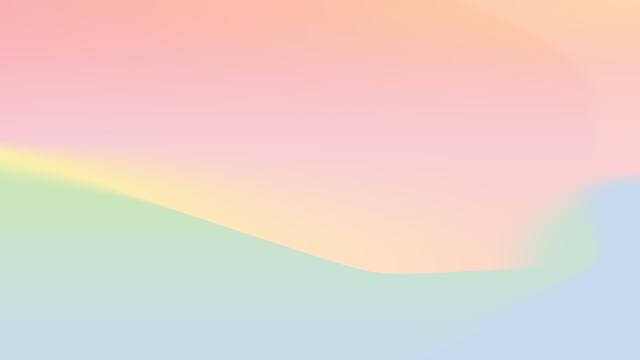
A Shadertoy shader for this background:

```glsl
#define CORAL    vec3(0.973, 0.695, 0.705)
#define ROSE     vec3(0.975, 0.728, 0.775)
#define PINK     vec3(0.973, 0.802, 0.848)
#define APRICOT  vec3(1.000, 0.835, 0.610)
#define YELLOW   vec3(0.986, 0.942, 0.670)
#define CREAM    vec3(0.992, 0.886, 0.760)
#define PEACH    vec3(0.988, 0.838, 0.785)
#define GREEN    vec3(0.800, 0.900, 0.725)
#define MINT     vec3(0.790, 0.888, 0.832)
#define ICE      vec3(0.776, 0.871, 0.912)
#define BLUE     vec3(0.773, 0.859, 0.941)
#define RIDGE_BEND 0.026

// Height of the hill: two slopes joined by a smooth maximum
float ridgeHeight(float x) {
    float shoulder = max(0.28 - x, 0.0);
    float fall = 0.577 - 0.59 * x - 0.6 * shoulder * shoulder;
    float rise = 0.1715 + 0.1 * x;
    return 0.5 * (fall + rise + length(vec2(fall - rise, RIDGE_BEND)));
}

vec3 skyColor(vec2 p) {
    // Pink band rising into coral
    vec3 upper = mix(PINK, ROSE, smoothstep(0.58, 0.85, p.y) * (1.0 - 0.35 * p.x));
    vec3 sky = mix(upper, CORAL, smoothstep(0.76, 1.0, p.y));

    // Warm light from the upper right corner
    vec2 corner = (vec2(1.0) - p) / vec2(0.55, 0.23);
    sky = mix(sky, APRICOT, exp(-1.4 * length(corner)));
    sky = mix(sky, APRICOT, 0.4 * p.x * smoothstep(0.78, 1.0, p.y));

    // Faint curved fold on the right
    float lift = max(p.y - 0.72, 0.0);
    float fold = 0.93 - 2.8 * lift * lift;
    sky = mix(sky, PEACH, 0.4 * smoothstep(-0.02, 0.02, p.x - fold)
                              * smoothstep(0.5, 0.68, p.y));

    // Yellow to peach glow above the hill, wider toward the right
    float spread = 0.045 + min(0.55 * p.x, 0.33);
    float start = 0.615 + 0.04 * p.x;
    float warmth = smoothstep(0.0, spread, start - p.y);
    vec3 glow = mix(YELLOW, CREAM, smoothstep(0.0, 0.55, p.x));
    glow = mix(glow, PEACH, smoothstep(0.5, 0.85, p.x));
    return mix(sky, glow, warmth);
}

vec3 groundColor(vec2 p) {
    vec3 ground = mix(ICE, MINT, smoothstep(0.0, 0.3, p.y));
    return mix(ground, GREEN, smoothstep(0.25, 0.5, p.y));
}

// Amount of blue: a soft diagonal below, a firmer edge above
float blueAmount(vec2 p) {
    float diagonal = 0.65 + 1.05 * p.y;
    float side = 0.935 - 0.25 * max(p.y - 0.34, 0.0);
    float blur = mix(0.09, 0.016, smoothstep(0.0, 0.29, p.y))
               + 0.15 * max(p.y - 0.32, 0.0);
    return smoothstep(-blur, blur, p.x - min(diagonal, side));
}

// Misty bank reaching into the sky
float hazeAmount(vec2 p) {
    float h = max(p.y - 0.3, 0.0);
    float border = 0.82 + 0.2 * h + 2.0 * h * h;
    float bank = smoothstep(-0.065, 0.065, p.x - border);
    return bank * (1.0 - smoothstep(0.475, 0.535, p.y));
}

void mainImage(out vec4 fragColor, in vec2 fragCoord) {
    vec2 p = fragCoord / iResolution.xy;
    float blue = blueAmount(p);

    vec3 sky = mix(skyColor(p), mix(MINT, BLUE, blue), hazeAmount(p));
    vec3 ground = mix(groundColor(p), BLUE, blue);

    // The hill edge is blurred at the left and crisp beyond
    float blur = 1.0 / iResolution.y + 0.04 * (1.0 - smoothstep(0.0, 0.3, p.x));
    float hill = smoothstep(-blur, blur, ridgeHeight(p.x) - p.y);
    fragColor = vec4(mix(sky, ground, hill), 1.0);
}
```
